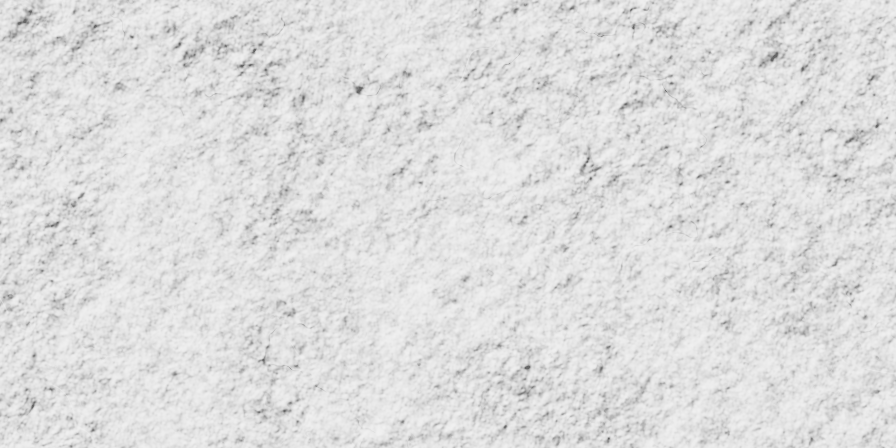
This texture is drawn by a WebGL 2 fragment shader. Its source:

```glsl
#version 300 es
precision highp float;

uniform vec2 u_resolution;
out vec4 outColor;

// Tone curve: soft ceiling for lit stone, long tail into shadow
const float TONE_CEILING = 0.954;
const float TONE_DEPTH = 0.0707;
const float TONE_CURVE = 0.55;

// Feature frequencies, in cells per canvas height
const float RELIEF_FREQ = 20.0;
const float GRAIN_FREQ = 95.0;
const float MOTTLE_FREQ = 22.0;
const float BLOTCH_FREQ = 4.0;
const float PIT_FREQ = 48.0;
const float CRACK_FREQ = 8.0;
const float VEIN_FREQ = 5.0;

// Contribution of each layer to the tone
const float RELIEF_WEIGHT = 0.64;
const float GRAIN_WEIGHT = 0.44;
const float MOTTLE_WEIGHT = 0.33;
const float BLOTCH_WEIGHT = 0.23;
const float PIT_WEIGHT = 0.8;
const float CRACK_WEIGHT = 1.3;
const float VEIN_WEIGHT = 0.8;

const vec2 LIGHT_STEP = vec2(-0.0036, 0.0048);
const float RELIEF_GAIN = 2.17;
const float WARP_AMOUNT = 0.005;
const float NOISE_DEVIATION = 0.43;
const mat2 OCTAVE_TURN = mat2(0.8, 0.6, -0.6, 0.8);

float hash(ivec2 cell) {
    uvec2 q = uvec2(cell) * uvec2(1597u, 3812u) + uvec2(7919u, 104729u);
    uint h = (q.x ^ (q.y * 40503u)) * 747796u + 28913u;
    h = ((h >> 15) ^ h) * 73244475u;
    h = ((h >> 13) ^ h) * 26699u;
    h = (h >> 16) ^ h;
    return float(h & 65535u) / 65535.0;
}

// Smooth value noise in -1..1
float noise(vec2 p) {
    ivec2 i = ivec2(floor(p));
    vec2 f = fract(p);
    f = f * f * (3.0 - 2.0 * f);
    float low = mix(hash(i), hash(i + ivec2(1, 0)), f.x);
    float high = mix(hash(i + ivec2(0, 1)), hash(i + ivec2(1, 1)), f.x);
    return 2.0 * mix(low, high, f.y) - 1.0;
}

// Layered noise scaled to roughly unit deviation
float fbm(vec2 p, int octaves, float gain) {
    float sum = 0.0, power = 0.0, amplitude = 1.0;
    for (int i = 0; i < octaves; i++) {
        sum += amplitude * noise(p);
        power += amplitude * amplitude;
        amplitude *= gain;
        p = OCTAVE_TURN * p * 2.0 + vec2(17.3, 9.1);
    }
    return sum / (NOISE_DEVIATION * sqrt(power));
}

// Surface height, drawn out slightly along the rising diagonal
float height(vec2 p) {
    vec2 along = vec2(0.8 * p.x + 0.6 * p.y, 0.8 * p.y - 0.6 * p.x);
    return fbm(along * vec2(0.9, 1.1) * RELIEF_FREQ + 3.7, 4, 0.65);
}

// Short broken strokes along the zero level of a jagged field
float brokenLine(vec2 p, float freq, float width, int octaves) {
    float level = abs(fbm(p * freq, octaves, 0.55));
    float patches = smoothstep(0.1, 0.5, noise(p * freq * 0.7 + 41.0));
    float gaps = smoothstep(-0.3, 0.2, noise(p * freq * 3.0 + 13.0));
    return patches * gaps * (1.0 - smoothstep(0.0, width, level));
}

void main() {
    vec2 p = gl_FragCoord.xy / u_resolution.y;
    vec2 warped = p + WARP_AMOUNT * vec2(noise(p * 18.0 + 5.2), noise(p * 18.0 + 63.4));

    // Relief lit from the upper left
    float relief = RELIEF_GAIN * (height(warped) - height(warped + LIGHT_STEP));

    // Stains, mottling and fine grain
    float blotch = fbm(warped * BLOTCH_FREQ + 20.6, 4, 0.7);
    float mottle = fbm(warped * MOTTLE_FREQ + 80.2, 4, 0.8);
    float grain = fbm(p * GRAIN_FREQ + 11.8, 2, 0.9);

    // Stained patches are slightly rougher than clean ones
    float roughness = clamp(1.0 - 0.08 * blotch + 0.12 * noise(p * 2.3 + 31.0), 0.75, 1.25);
    float tone = roughness * (RELIEF_WEIGHT * relief + MOTTLE_WEIGHT * mottle)
        + GRAIN_WEIGHT * grain + BLOTCH_WEIGHT * blotch;

    // Small pits, gathered in the stained patches
    float pits = smoothstep(1.2, 2.0, fbm(warped * PIT_FREQ + 54.1, 2, 0.7) - 0.3 * blotch);
    tone -= PIT_WEIGHT * pits;

    // Dark cracks and pale veins
    tone -= CRACK_WEIGHT * brokenLine(warped + 7.4, CRACK_FREQ, 0.16, 4);
    tone += VEIN_WEIGHT * brokenLine(warped.yx + 2.9, VEIN_FREQ, 0.08, 3);

    float grey = TONE_CEILING - TONE_DEPTH * exp(-TONE_CURVE * tone);
    outColor = vec4(vec3(clamp(grey, 0.4, 0.96)), 1.0);
}
```
